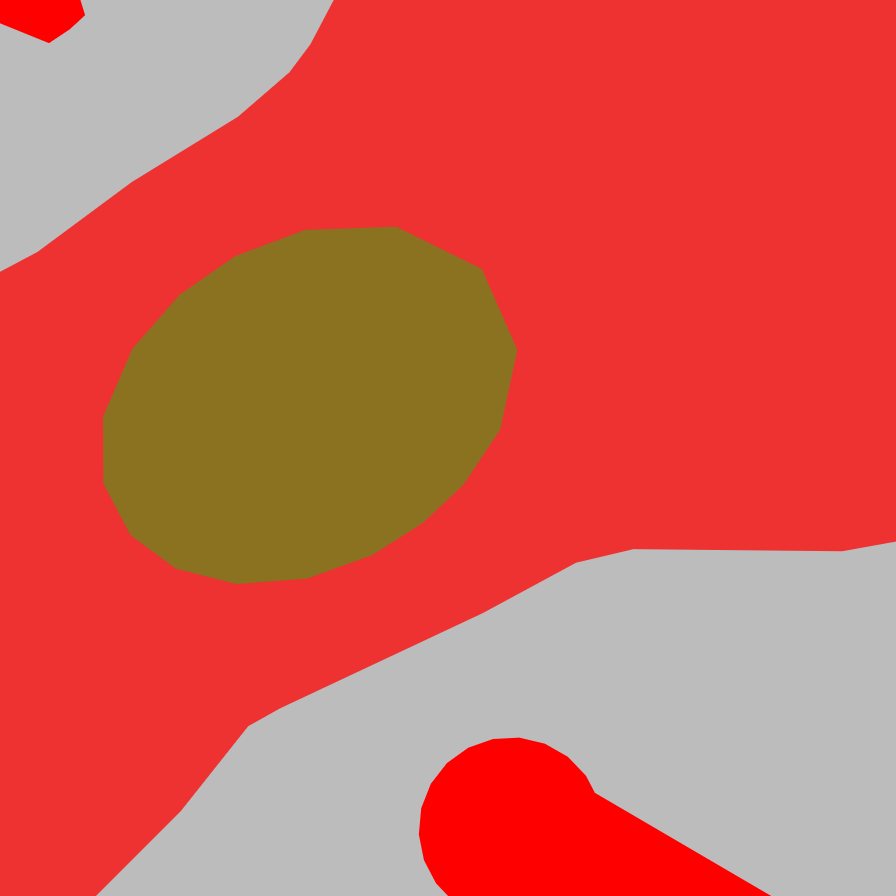
This background is drawn by a WebGL 2 fragment shader. Its source:

```glsl
#version 300 es
precision highp float;
// Flat colour bands: a red field between two grey banks, a faceted olive oval
// and two bright red patches. Banks are straight runs with bends; the round
// shapes are convex polygons whose corners are spaced by a formula in a loop.

uniform vec2 u_resolution;
out vec4 outColor;

const vec3 FIELD_RED = vec3(0.933, 0.192, 0.192);
const vec3 BANK_GREY = vec3(0.737);
const vec3 OLIVE = vec3(0.545, 0.447, 0.125);
const vec3 PURE_RED = vec3(1.0, 0.0, 0.0);

const vec2 OVAL_CENTER = vec2(0.341, 0.547);
const vec2 OVAL_RADII = vec2(0.246, 0.181);
const float OVAL_TILT = 0.483;
const int OVAL_SIDES = 17;
const float OVAL_PHASE = -0.330;
const float OVAL_UNEVEN = 1.0;

const vec2 KNOB_CENTER = vec2(0.5703, 0.0742);
const float KNOB_RADIUS = 0.1030;
const int KNOB_SIDES = 22;
const float KNOB_PHASE = 3.194;

const float STEM_LEFT = 0.625;
const vec2 STEM_ANCHOR = vec2(0.6693, 0.112);
const float STEM_SLOPE = -0.585;

const float TAU = 6.2831853;

// Zero before the bend, rising linearly after it
float bend(float x, float start) {
  return max(x - start, 0.0);
}

// Corner of an uneven unit polygon; uneven = 0 gives a regular one
vec2 corner(float a, float uneven) {
  float shift = 0.243 - 0.080 * cos(a) + 0.145 * sin(a)
              + 0.016 * cos(2.0 * a) + 0.101 * sin(2.0 * a)
              + 0.052 * sin(3.0 * a);
  float swell = 0.008 + 0.012 * cos(a) + 0.015 * cos(2.0 * a - 1.22);
  float angle = a + uneven * shift;
  return (1.0 + uneven * swell) * vec2(cos(angle), sin(angle));
}

// Signed distance bound to a convex polygon, as the largest edge distance
float facetedDisc(vec2 p, int sides, float phase, float uneven) {
  float turn = TAU / float(sides);
  float d = -1e3;
  vec2 from = corner(phase, uneven);
  for (int i = 1; i <= sides; i++) {
    vec2 to = corner(phase + turn * float(i), uneven);
    vec2 along = normalize(to - from);
    d = max(d, dot(p - from, vec2(along.y, -along.x)));
    from = to;
  }
  return d;
}

// Upper edge of the lower grey bank
float lowerBank(float x) {
  return x - 0.107 + 0.26 * bend(x, 0.202) - 0.70 * bend(x, 0.277)
       - 0.09 * bend(x, 0.3125) + 0.07 * bend(x, 0.539)
       - 0.304 * bend(x, 0.643) - 0.246 * bend(x, 0.707)
       + 0.19 * bend(x, 0.94);
}

// Lower edge of the upper grey bank
float upperBank(float x) {
  return 0.6966 + 0.531 * x + 0.21 * bend(x, 0.0417)
       - 0.126 * bend(x, 0.147) + 0.249 * bend(x, 0.2656)
       + 0.469 * bend(x, 0.323) + 0.567 * bend(x, 0.3464);
}

// Small patch in the upper left corner
float cornerPatch(vec2 p) {
  float base = 0.974 - 0.405 * p.x + 1.072 * bend(p.x, 0.0547)
             + 0.256 * bend(p.x, 0.078);
  float side = p.x - 0.095 + 0.308 * (p.y - 0.983);
  return max(base - p.y, side);
}

// Round knob joined to a stem that slopes down to the right
float knobAndStem(vec2 p) {
  vec2 q = (p - KNOB_CENTER) / KNOB_RADIUS;
  float knob = KNOB_RADIUS * facetedDisc(q, KNOB_SIDES, KNOB_PHASE, 0.0);
  float top = STEM_ANCHOR.y + STEM_SLOPE * (p.x - STEM_ANCHOR.x);
  return min(knob, max(p.y - top, STEM_LEFT - p.x));
}

// Tilted oval, measured in its own axes
float oval(vec2 p) {
  float c = cos(OVAL_TILT), s = sin(OVAL_TILT);
  vec2 q = p - OVAL_CENTER;
  q = vec2(c * q.x + s * q.y, c * q.y - s * q.x) / OVAL_RADII;
  return facetedDisc(q, OVAL_SIDES, OVAL_PHASE, OVAL_UNEVEN);
}

// Smooth fill, about one pixel wide at the edge
float fill(float d) {
  float width = max(length(vec2(dFdx(d), dFdy(d))), 1e-6);
  return clamp(0.5 - d / width, 0.0, 1.0);
}

void main() {
  vec2 p = gl_FragCoord.xy / u_resolution;
  vec3 color = FIELD_RED;
  color = mix(color, BANK_GREY, fill(p.y - lowerBank(p.x)));
  color = mix(color, BANK_GREY, fill(upperBank(p.x) - p.y));
  color = mix(color, OLIVE, fill(oval(p)));
  color = mix(color, PURE_RED, fill(cornerPatch(p)));
  color = mix(color, PURE_RED, fill(knobAndStem(p)));
  outColor = vec4(color, 1.0);
}
```
